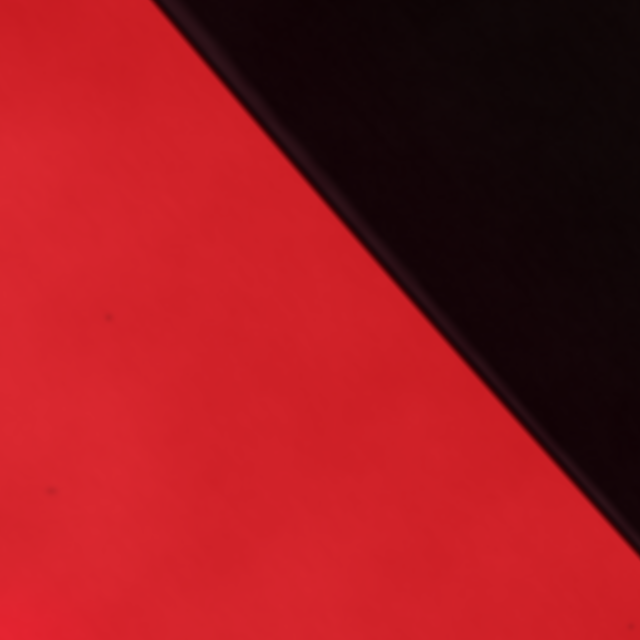
This background is drawn by a WebGL 1 fragment shader. Its source:

```glsl
precision highp float;
// A red felt-like sheet meets a near-black surface along a slightly bowed diagonal.
// The edge is a signed distance; a charcoal bevel follows it on the dark side.
// Layered value noise adds broad mottling, slanted fibres and fine grain.
uniform vec2 u_resolution;

float hash(vec2 p) {
  p = fract(p * vec2(0.1031, 0.1137));
  p += dot(p, p.yx + 33.33);
  return fract((p.x + p.y) * p.x * 7.31);
}

float noise(vec2 p) {
  vec2 i = floor(p), f = fract(p);
  f = f * f * (3.0 - 2.0 * f);
  return mix(mix(hash(i), hash(i + vec2(1.0, 0.0)), f.x),
             mix(hash(i + vec2(0.0, 1.0)), hash(i + 1.0), f.x), f.y);
}

float fbm(vec2 p) {
  float sum = 0.0, amp = 0.5;
  for (int i = 0; i < 4; i++) {
    sum += amp * noise(p);
    p = p * 2.03 + 17.7;
    amp *= 0.5;
  }
  return sum;
}

float glow(vec2 p, vec2 center, vec2 radius) {
  vec2 q = (p - center) / radius;
  return exp(-dot(q, q));
}

void main() {
  vec2 uv = gl_FragCoord.xy / u_resolution;
  float down = 1.0 - uv.y;

  // Positive distance lies on the dark side
  float edgeX = 0.238 + 0.876 * down - 0.007 * sin(3.1416 * down / 0.87);
  float dist = (uv.x - edgeX) * 0.752;

  // Cloth texture, with fibres running down to the right
  vec2 along = vec2(0.66 * uv.x - 0.75 * uv.y, 0.75 * uv.x + 0.66 * uv.y);
  float mottle = fbm(uv * 6.0 + 3.0) - 0.47;
  float fibre = noise(along * vec2(35.0, 80.0) + 140.0) - 0.5;
  float grain = noise(uv * 130.0 + 9.0) - 0.5;

  // Red sheet: lighter at left and bottom, deeper at the top and near the edge
  float light = 0.22 + 0.4 * glow(uv, vec2(0.0, 0.7), vec2(0.38, 0.2))
              + 0.55 * glow(uv, vec2(0.0, 0.1), vec2(0.5, 0.5))
              + 0.2 * glow(uv, vec2(0.75, 0.0), vec2(0.4, 0.3))
              - 0.2 * glow(uv, vec2(0.12, 0.92), vec2(0.3, 0.09))
              - 0.15 * exp(min(dist, 0.0) / 0.12);
  light += 0.65 * mottle + 0.1 * fibre + 0.05 * grain;
  vec3 red = mix(vec3(0.785, 0.11, 0.135), vec3(0.865, 0.163, 0.195), light);
  red += vec3(0.05, -0.01, 0.01) * glow(uv, vec2(0.0), vec2(0.16, 0.09));

  // Faint specks in the cloth
  float speck = glow(uv, vec2(0.17, 0.504), vec2(0.007))
              + glow(uv, vec2(0.081, 0.233), vec2(0.01, 0.007))
              + glow(uv, vec2(0.986, 0.021), vec2(0.006));
  red *= 1.0 - 0.09 * speck;

  // Dark surface, with a slight green tint toward the upper right
  float tint = smoothstep(0.05, 0.4, dist);
  vec3 dark = mix(vec3(0.075, 0.012, 0.025), vec3(0.058, 0.022, 0.025), tint);
  dark += 0.02 * mottle + 0.007 * fibre + 0.005 * grain;

  // Charcoal bevel, uneven and narrowing toward the lower right
  float width = mix(0.032, 0.019, down) + 0.008 * mottle;
  float bevel = smoothstep(0.003, 0.016, dist)
              * (1.0 - smoothstep(width * 0.55, width * 1.3, dist));
  vec3 charcoal = vec3(0.165, 0.06, 0.085) + 0.04 * mottle + 0.015 * fibre;
  dark = mix(dark, charcoal, bevel);

  // Soft crossing from bright red through deep red into the dark
  float soft = 0.4 / u_resolution.y;
  vec3 deepRed = vec3(0.28, 0.008, 0.02);
  vec3 color = mix(red, deepRed, smoothstep(-0.0065 - soft, 0.0035 + soft, dist));
  color = mix(color, dark, smoothstep(0.0 - soft, 0.0085 + soft, dist));
  gl_FragColor = vec4(clamp(color, 0.0, 1.0), 1.0);
}
```
